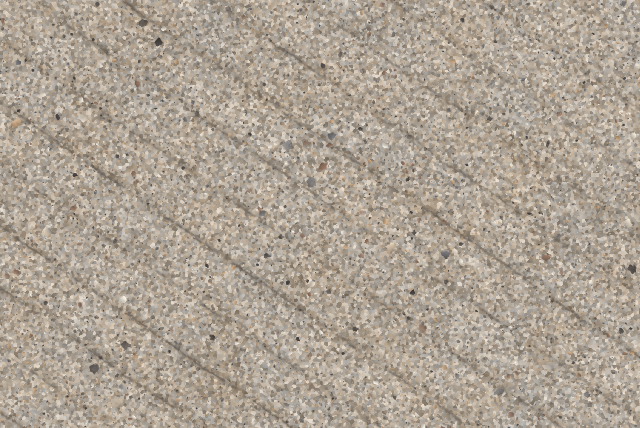
A WebGL 2 fragment shader for this texture:

```glsl
#version 300 es
precision highp float;
// Weathered sandy concrete with embedded pebbles and raked diagonal grooves.

uniform vec2 u_resolution;
out vec4 fragColor;

// Lengths are fractions of the canvas height.
const float GROOVE_SLOPE = 0.69;
const float GROOVE_SPACING = 0.1449;  // measured vertically
const float GROOVE_PHASE = 0.65;
const float GROOVE_WOBBLE = 0.006;
const float CORE_WIDTH = 0.0027;
const float SHOULDER_WIDTH = 0.012;
const float GRAIN_FREQ = 150.0;
const float GRAIN_CONTRAST = 0.20;
const float GRAIN_SHARPNESS = 14.0;
const float CLUMP_CONTRAST = 0.09;

const vec3 CEMENT = vec3(0.697, 0.655, 0.602);
const vec3 GROOVE_DARK = vec3(0.36, 0.33, 0.305);
const vec3 GROOVE_TAN = vec3(0.585, 0.535, 0.47);
const vec3 WARM_SHIFT = vec3(0.035, 0.0, -0.04);
const int STONE_KINDS = 8;
const vec3 STONES[STONE_KINDS] = vec3[](
  vec3(0.25, 0.235, 0.23),  // soot
  vec3(0.40, 0.40, 0.41),   // slate
  vec3(0.52, 0.40, 0.33),   // rust
  vec3(0.73, 0.59, 0.44),   // ochre
  vec3(0.77, 0.70, 0.61),   // buff
  vec3(0.83, 0.79, 0.73),   // cream
  vec3(0.61, 0.59, 0.57),   // grey
  vec3(0.88, 0.86, 0.82));  // chalk

// Four random values in 0..1 from an integer cell and a seed.
vec4 hash4(vec2 cell, float seed) {
  uvec4 v = uvec4(uvec2(ivec2(cell)), uint(seed), 7u);
  v = v * 1664525u + 1013904223u;
  for (int i = 0; i < 2; i++) {
    v += v.yzxy * v.wxyz;
    v ^= v >> 16u;
  }
  return vec4(v >> 8u) / 16777216.0;
}

float cornerGradient(vec2 cell, vec2 offset, float seed) {
  float angle = 6.2832 * hash4(cell, seed).x;
  return dot(vec2(cos(angle), sin(angle)), offset);
}

// Gradient noise, roughly -0.7..0.7.
float noise(vec2 p, float seed) {
  vec2 i = floor(p), f = p - i;
  vec2 u = f * f * f * (f * (f * 6.0 - 15.0) + 10.0);
  vec2 e = vec2(1.0, 0.0);
  return mix(
    mix(cornerGradient(i, f, seed), cornerGradient(i + e, f - e, seed), u.x),
    mix(cornerGradient(i + e.yx, f - e.yx, seed), cornerGradient(i + 1.0, f - 1.0, seed), u.x), u.y);
}

// Sand as smoothly bounded cells: x is tone, y is warmth, both -1..1.
vec2 sandGrains(vec2 p, float seed) {
  vec2 cell = floor(p), sum = vec2(0.0);
  float total = 0.0;
  for (int k = 0; k < 9; k++) {
    vec2 c = cell + vec2(k % 3 - 1, k / 3 - 1);
    vec4 h = hash4(c, seed);
    vec2 d = p - c - h.zw;
    float weight = exp(-GRAIN_SHARPNESS * dot(d, d));
    sum += weight * vec2(h.x + h.y - 1.0, h.x - h.y);
    total += weight;
  }
  return sum / total;
}

mat2 rotation(float a) {
  return mat2(cos(a), sin(a), -sin(a), cos(a));
}

// One layer of irregular oval stones, at most one in each cell.
vec3 addStones(vec3 ground, vec2 p, float perUnit, float density, float seed) {
  vec2 q = rotation(seed * 1.3) * p * perUnit;
  vec2 cell = floor(q);
  vec4 place = hash4(cell, seed), look = hash4(cell, seed + 50.0);
  float radius = mix(0.10, 0.27, place.z * place.z);
  vec2 d = q - cell - mix(vec2(0.35), vec2(0.65), place.xy);
  d = rotation(6.2832 * look.x) * d * vec2(1.0, mix(1.0, 1.7, look.y));
  float edge = length(d) - radius * (1.0 + 0.6 * noise(d * 5.0 + cell, seed));
  float soft = 0.7 * perUnit / u_resolution.y;
  float cover = 1.0 - smoothstep(-soft, soft, edge);
  vec3 stone = STONES[int(look.z * float(STONE_KINDS))] * (1.0 + 0.2 * d.y / radius);
  return mix(ground, stone, cover * mix(0.4, 0.95, look.w) * step(place.w, density));
}

// Thin, broken dark core inside a faint, ragged tan shoulder.
vec3 addGrooves(vec3 ground, vec2 p) {
  float wobble = GROOVE_WOBBLE * (noise(p * 9.0, 21.0) + 0.6 * noise(p * 40.0, 22.0) + 0.6 * noise(p * 110.0, 26.0));
  float lane = (1.0 - p.y - GROOVE_SLOPE * p.x + wobble) / GROOVE_SPACING - GROOVE_PHASE;
  float index = floor(lane + 0.5);
  float d = (lane - index) * GROOVE_SPACING / sqrt(1.0 + GROOVE_SLOPE * GROOVE_SLOPE);
  float wear = mix(0.6, 1.0, hash4(vec2(index, 0.0), 23.0).x)
    * (1.0 - 0.3 * smoothstep(0.6, 1.5, p.x * 0.6 + p.y * 0.6));
  float broken = smoothstep(-0.25, 0.4, noise(p * 11.0, 24.0) + 0.9 * noise(p * 65.0, 25.0));
  float above = (d + 0.003) / SHOULDER_WIDTH;
  float core = d / (CORE_WIDTH * mix(0.8, 1.3, broken));
  ground *= mix(vec3(1.0), GROOVE_TAN / CEMENT, 0.6 * wear * exp(-above * above));
  return mix(ground, GROOVE_DARK, 0.68 * wear * mix(0.15, 1.0, broken) * exp(-core * core));
}

void main() {
  vec2 p = gl_FragCoord.xy / u_resolution.y;

  // Sandy cement: crisp grains, clumps and broad stains.
  vec2 grain = sandGrains(p * GRAIN_FREQ, 1.0);
  float tone = GRAIN_CONTRAST * grain.x + CLUMP_CONTRAST * noise(p * GRAIN_FREQ * 0.4, 2.0)
    + 0.04 * noise(p * 5.0, 3.0);
  vec3 color = CEMENT + tone + WARM_SHIFT * (grain.y + 0.5 * noise(p * 7.0, 5.0));

  // Sand specks lie under the grooves, larger pebbles on top.
  color = addStones(color, p, 95.0, 0.55, 11.0);
  color = addStones(color, p, 62.0, 0.45, 12.0);
  color = addGrooves(color, p);
  color = addStones(color, p, 38.0, 0.32, 13.0);
  color = addStones(color, p, 21.0, 0.12, 14.0);

  fragColor = vec4(clamp(color, 0.0, 1.0), 1.0);
}
```
